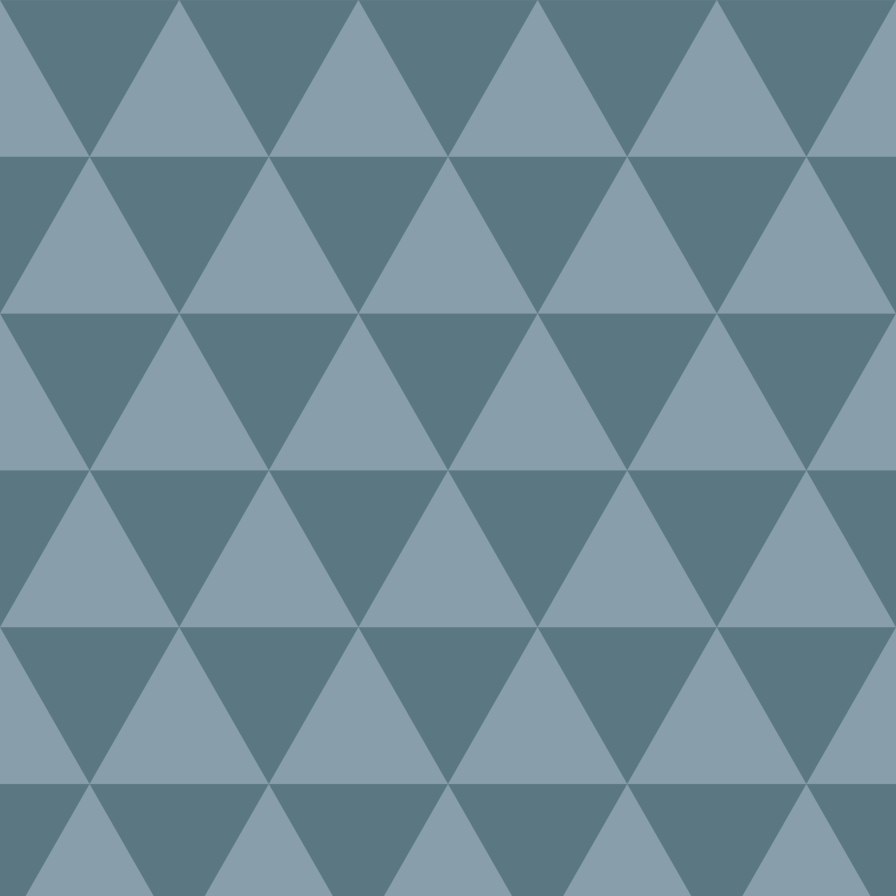
Give the GLSL for this pattern, as a WebGL 1 fragment shader.

```glsl
precision highp float;
// Flat two-tone tiling of triangles: five across, rows 0.175 of the canvas high.
// Three families of parallel lines cut the plane; the tone flips across every
// line, so the product of three signed, softened line waves picks the colour.

uniform vec2 u_resolution;

// Triangle wave: zero at every integer, unit slope, positive between 0 and 1.
float lineWave(float s) {
  return abs(mod(s - 0.5, 2.0) - 1.0) - 0.5;
}

// Side of the nearest line, -1 to 1, softened over about one pixel.
float softSide(float s, float spacing, float pixel) {
  return clamp(lineWave(s) * spacing / (0.6 * pixel), -1.0, 1.0);
}

void main() {
  vec2 uv = gl_FragCoord.xy / u_resolution;
  float pixel = 1.0 / min(u_resolution.x, u_resolution.y);

  // Rows are counted from the top edge, columns from the left edge.
  float row = (1.0 - uv.y) / 0.175;
  float column = uv.x / 0.2;

  // Perpendicular gap between neighbouring slanted lines.
  float slantGap = 1.0 / length(vec2(1.0 / 0.2, 0.5 / 0.175));

  float side = softSide(row, 0.175, pixel)
             * softSide(column - 0.5 * row, slantGap, pixel)
             * softSide(column + 0.5 * row, slantGap, pixel);

  // Upright triangles are light, inverted ones dark.
  vec3 lightSlate = vec3(0.537, 0.620, 0.671);
  vec3 darkTeal = vec3(0.357, 0.471, 0.510);
  gl_FragColor = vec4(mix(lightSlate, darkTeal, 0.5 + 0.5 * side), 1.0);
}
```
